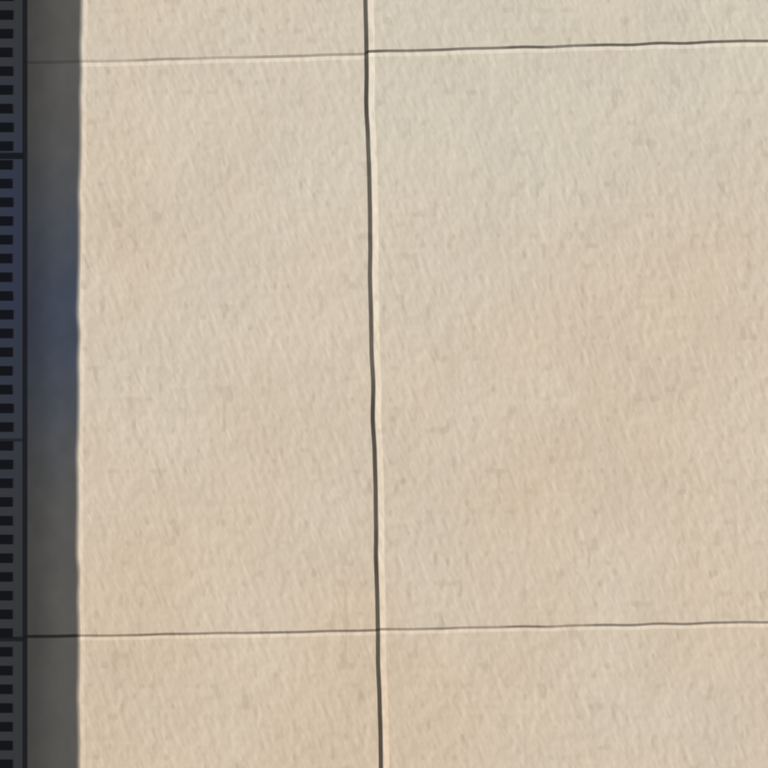
A WebGL 1 fragment shader for this texture:

```glsl
precision highp float;
// Sunlit stucco wall cut by slightly tilted joints, with a shaded return and a
// slotted grille along the left. Value noise gives the stains and, by its slope
// towards the light, the grain; each joint is a dark groove beside a lit lip.
uniform vec2 u_resolution;

float hash(vec2 p) {
  p = fract(p * vec2(0.1031, 0.1137));
  p += dot(p, p.yx + 33.33);
  return fract((p.x + p.y) * p.x * 17.0);
}

float noise(vec2 p) {
  vec2 i = floor(p), f = fract(p);
  f = f * f * (3.0 - 2.0 * f);
  return mix(mix(hash(i), hash(i + vec2(1, 0)), f.x),
             mix(hash(i + vec2(0, 1)), hash(i + vec2(1, 1)), f.x), f.y);
}

float fbm(vec2 p) {
  float sum = 0.0, gain = 0.5;
  for (int i = 0; i < 4; i++) {
    sum += gain * noise(p);
    p = p * 2.03 + 17.3;
    gain *= 0.5;
  }
  return sum;
}

// Height of the plaster: slanted grains of two sizes.
float grain(vec2 p) {
  p.x += 0.35 * p.y;
  return noise(p * vec2(150.0, 85.0) + 40.0) + 0.5 * noise(p * vec2(270.0, 170.0) + 90.0);
}

// Soft stripe of the given half width, never thinner than a pixel.
float stripe(float d, float halfWidth) {
  float soft = max(0.0015, 0.8 / u_resolution.y);
  return 1.0 - smoothstep(halfWidth - soft, halfWidth + soft, abs(d));
}

vec3 stucco(vec2 uv) {
  float stain = fbm(uv * vec2(4.0, 3.5) + 5.0) - 0.47;
  float warmth = 0.62 - 0.50 * uv.y - 0.22 * uv.x + 1.1 * stain;
  vec3 color = mix(vec3(0.825, 0.785, 0.715), vec3(0.825, 0.745, 0.650),
                   smoothstep(-0.1, 0.85, warmth));
  color *= 1.0 + 0.05 * (fbm(uv * 14.0 + 30.0) - 0.47);
  float relief = grain(uv + vec2(0.0018, -0.0012)) - grain(uv - vec2(0.0018, -0.0012));
  float pits = smoothstep(0.74, 0.95, noise(uv * vec2(120.0, 75.0) + 70.0));
  return color + 0.058 * relief - 0.035 * pits;
}

// Shaded return: warm grey at the ends, bluish halfway up.
vec3 shadedReturn(vec2 uv) {
  float blue = exp(-pow((uv.y - 0.59) / 0.17, 2.0));
  vec3 color = mix(vec3(0.325, 0.320, 0.310), vec3(0.250, 0.275, 0.325), blue);
  color *= mix(0.84, 1.06, smoothstep(0.034, 0.085, uv.x));
  return color + 0.035 * (fbm(uv * vec2(60.0, 45.0)) - 0.47);
}

// Slotted grille with a frame and three panel breaks.
vec3 grille(vec2 uv) {
  float blue = smoothstep(0.25, 0.65, uv.y) * smoothstep(1.0, 0.7, uv.y);
  vec3 color = mix(vec3(0.215, 0.220, 0.235), vec3(0.200, 0.225, 0.285), blue);
  float slot = stripe((fract(uv.y * 41.0 + 0.3) - 0.5) / 41.0, 0.0062);
  float slotEnd = 0.016 + 0.002 * noise(vec2(uv.y * 30.0, 2.0));
  slot *= 1.0 - smoothstep(slotEnd - 0.002, slotEnd + 0.002, uv.x);
  color = mix(color, vec3(0.065, 0.070, 0.085), 0.9 * slot);
  float breaks = stripe(uv.y - 0.797, 0.004) + 0.6 * stripe(uv.y - 0.427, 0.002)
               + 0.8 * stripe(uv.y - 0.168, 0.003);
  return mix(color, vec3(0.08, 0.085, 0.10), 0.85 * min(breaks, 1.0));
}

// Groove at d = 0 with a lit lip on its positive side.
vec3 joint(vec3 color, float d, float width, float depth, float lipGlow) {
  color *= 1.0 - depth * stripe(d, width);
  return color * (1.0 + lipGlow * stripe(d - 2.8 * width, 1.4 * width));
}

void main() {
  vec2 uv = gl_FragCoord.xy / u_resolution;
  float px = 1.0 / u_resolution.x;
  float wobble = 0.0022 * (noise(vec2(uv.y * 22.0, 7.0)) - 0.5);

  // Vertical joint, leaning left towards the top.
  float across = uv.x - (0.4955 - 0.0205 * uv.y) - wobble;
  float rightSide = smoothstep(-0.003, 0.003, across);
  vec3 wall = stucco(uv);

  // Horizontal joints, rising to the right and stepping at the crossing.
  float ripple = 0.0016 * (noise(vec2(uv.x * 28.0, 3.0)) - 0.5);
  float upper = 0.917 + 0.027 * uv.x + 0.003 * rightSide + ripple - uv.y;
  float lower = 0.170 + 0.019 * uv.x + 0.001 * rightSide + ripple - uv.y;
  float wear = smoothstep(0.25, 0.7, noise(vec2(uv.x * 19.0, 11.0)));
  wall = joint(wall, upper, 0.0017, mix(0.08 + 0.14 * wear, 0.38 + 0.12 * wear, rightSide), 0.07);
  wall = joint(wall, lower, 0.0015, 0.24 + 0.12 * wear, 0.07);
  wall = joint(wall, across, 0.0026, 0.50 + 0.12 * noise(vec2(uv.y * 15.0, 4.0)), 0.10);

  // Shaded return and its ragged, faintly lit corner.
  float corner = 0.1015 + 0.004 * smoothstep(0.62, 0.95, uv.y)
               + 0.003 * (noise(vec2(uv.y * 32.0, 9.0)) - 0.5);
  wall *= 1.0 + 0.06 * stripe(uv.x - corner - 0.005, 0.003);
  vec3 shade = shadedReturn(uv);
  shade *= 1.0 - 0.5 * stripe(lower, 0.002) - 0.15 * stripe(upper, 0.002);
  vec3 color = mix(shade, wall, smoothstep(-0.003 - px, 0.003 + px, uv.x - corner));

  // Grille and the dark gap beside it.
  color = mix(grille(uv), color, smoothstep(0.031 - px, 0.033 + px, uv.x));
  color = mix(color, vec3(0.10, 0.105, 0.12), 0.85 * stripe(uv.x - 0.0325, 0.0032));
  gl_FragColor = vec4(color, 1.0);
}
```
